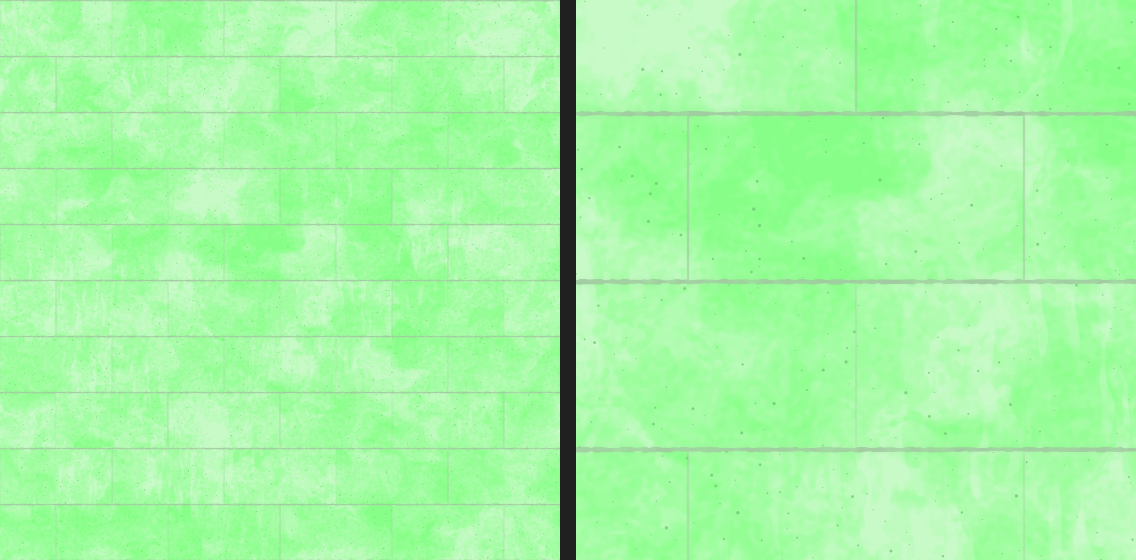
Left: the whole. Right: its middle third, enlarged.
Reproduce this texture procedurally as a Shadertoy shader.

```glsl
// Pale green concrete cladding: ten courses of long panels in running bond.
// Layered smooth cellular noise gives clouds, flakes and drips; sparse cell
// points give pores. Every layer wraps, so the canvas tiles seamlessly.

#define COLUMNS 5.0
#define ROWS 10.0
#define DEEP_GREEN vec3(0.53, 0.998, 0.53)
#define PALE_GREEN vec3(0.78, 0.98, 0.78)
#define JOINT_COLOR vec3(0.63, 0.79, 0.63)
#define PORE_COLOR vec3(0.42, 0.78, 0.44)
#define BED_HALF_WIDTH 0.0013
#define HEAD_HALF_WIDTH 0.0007
#define CLOUD_CONTRAST 1.02
#define PANEL_VARIATION 0.22
#define DRIP_STRENGTH 0.30
#define PORE_CELLS 84.0

float hash(vec2 cell, float seed) {
    vec3 p = fract(vec3(cell, seed) * vec3(0.1031, 0.1030, 0.0973));
    p += dot(p, p.yzx + 33.33);
    return fract((p.x + p.y) * p.z);
}

// Smooth cellular noise: random values blended by distance to cell points.
float cellNoise(vec2 uv, vec2 cells, float seed) {
    vec2 p = uv * cells, base = floor(p);
    float total = 0.0, weights = 0.0;
    for (int j = -1; j <= 1; j++)
    for (int i = -1; i <= 1; i++) {
        vec2 cell = base + vec2(i, j);
        vec2 id = mod(cell, cells);
        vec2 d = cell + vec2(hash(id, seed), hash(id, seed + 7.0)) - p;
        float w = exp(-6.0 * dot(d, d));
        total += w * hash(id, seed + 13.0);
        weights += w;
    }
    return total / weights;
}

float clouds(vec2 uv, vec2 cells, float seed) {
    float sum = 0.0, norm = 0.0, amp = 1.0;
    for (int i = 0; i < 5; i++) {
        sum += amp * cellNoise(uv, cells, seed + float(i) * 3.0);
        norm += amp;
        amp *= 0.72;
        cells *= 2.0;
    }
    return sum / norm;
}

// Small round pits, present in some of the cells only.
float pores(vec2 uv, float pixel) {
    vec2 p = uv * PORE_CELLS, base = floor(p);
    float cover = 0.0;
    for (int j = -1; j <= 1; j++)
    for (int i = -1; i <= 1; i++) {
        vec2 cell = base + vec2(i, j);
        vec2 id = mod(cell, PORE_CELLS);
        vec2 center = cell + vec2(hash(id, 61.0), hash(id, 62.0));
        float radius = mix(0.0003, 0.0010, pow(hash(id, 63.0), 3.0));
        float dist = length(center - p) / PORE_CELLS;
        float pit = clamp((radius - dist) / pixel + 0.5, 0.0, 1.0);
        cover = max(cover, pit * step(hash(id, 64.0), 0.36));
    }
    return cover;
}

float lineCover(float dist, float halfWidth, float pixel) {
    return clamp((halfWidth - dist) / pixel + 0.5, 0.0, 1.0);
}

void mainImage(out vec4 fragColor, in vec2 fragCoord) {
    vec2 uv = fragCoord / iResolution.xy;
    float pixel = 1.0 / min(iResolution.x, iResolution.y);

    // Panel layout: even courses are shifted by half a panel.
    float y = uv.y * ROWS + 0.01;
    float row = mod(floor(y), ROWS);
    float x = uv.x * COLUMNS + 0.5 * (1.0 - mod(row, 2.0));
    vec2 panel = vec2(mod(floor(x), COLUMNS), row);
    vec2 panelShift = vec2(hash(panel, 21.0), hash(panel, 22.0));

    // Stains: one layer runs across the wall, one differs on each panel.
    vec2 warp = vec2(cellNoise(uv, vec2(30.0), 31.0), cellNoise(uv, vec2(30.0), 37.0)) - 0.5;
    float wall = clouds(uv + 0.035 * warp, vec2(10.0), 1.0);
    float local = clouds(uv + panelShift + 0.04 * warp, vec2(10.0, 13.0), 43.0);
    float grain = cellNoise(uv, vec2(250.0), 58.0) - 0.5;
    float tone = 0.46 + CLOUD_CONTRAST * (wall + local - 1.0);
    tone += PANEL_VARIATION * (hash(panel, 23.0) - 0.5);

    // Pale flakes and wisps, vertical drips and fine grain.
    float flake = smoothstep(0.54, 0.64, wall + 0.10 * grain);
    float wisp = 1.0 - smoothstep(0.0, 0.03, abs(local - 0.55));
    tone += 0.12 * flake + 0.08 * wisp * smoothstep(0.45, 0.6, wall);
    float drip = smoothstep(0.55, 0.9, cellNoise(uv + 0.010 * warp, vec2(160.0, 24.0), 51.0));
    tone += DRIP_STRENGTH * drip * smoothstep(0.42, 0.75, cellNoise(uv, vec2(9.0, 10.0), 55.0));
    tone += 0.24 * grain;
    vec3 color = mix(DEEP_GREEN, PALE_GREEN, clamp(tone, 0.0, 1.0));

    color = mix(color, PORE_COLOR, 0.75 * pores(uv, pixel));

    // Joints: ragged bed joints, and head joints of uneven strength.
    float wear = cellNoise(uv, vec2(160.0, 60.0), 71.0);
    float bedDist = abs(fract(y + 0.5) - 0.5) / ROWS;
    float headDist = abs(fract(x + 0.5) - 0.5) / COLUMNS;
    vec2 headId = vec2(mod(floor(x + 0.5), COLUMNS), row);
    float headStrength = mix(0.25, 0.95, pow(hash(headId, 75.0), 1.3));
    float bed = lineCover(bedDist + 0.0010 * grain, BED_HALF_WIDTH, pixel);
    float head = lineCover(headDist, HEAD_HALF_WIDTH, pixel) * headStrength;
    float grime = 0.25 * exp(-bedDist / 0.0016);
    float joint = max(bed * mix(0.65, 1.0, wear), head * mix(0.7, 1.0, wear));
    color = mix(color, JOINT_COLOR, max(joint, grime));

    fragColor = vec4(color, 1.0);
}
```
